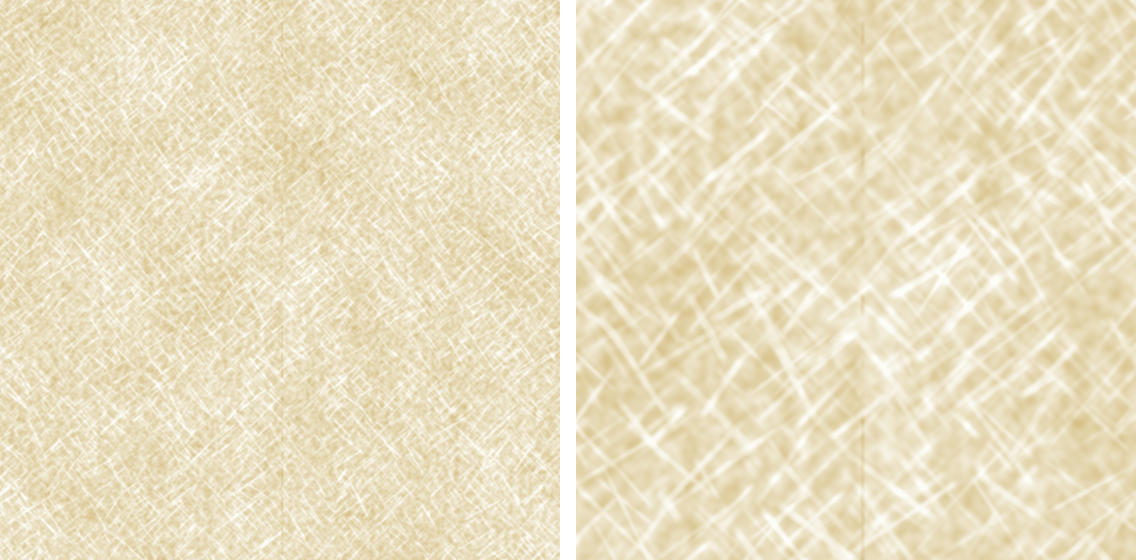
Left: the whole. Right: its middle third, enlarged.
This texture is drawn by a WebGL 2 fragment shader. Its source:

```glsl
#version 300 es
precision highp float;
// Aged cream parchment covered with crossed pale diagonal scratches.

#define DARK_TAN vec3(0.85, 0.77, 0.56)
#define PALE_CREAM vec3(0.985, 0.98, 0.95)
#define BASE_TONE 0.37
#define CLOUD_AMOUNT 0.34
#define FLECK_AMOUNT 0.40
#define STREAK_AMOUNT 0.13
#define SCRATCH_AMOUNT 0.58
#define SCRATCH_LAYERS 6
#define SCRATCH_LENGTH 0.075
#define SCRATCH_SPACING 0.019
#define SCRATCH_WIDTH 0.0016
#define CREASE_X 0.504

uniform vec2 u_resolution;
out vec4 fragColor;

vec3 hash3(vec2 p) {
    vec3 q = fract(p.xyx * vec3(0.1031, 0.1030, 0.0973));
    q += dot(q, q.yxz + 33.33);
    return fract((q.xxy + q.yzz) * q.zyx);
}

vec2 gradientAt(vec2 cell) {
    float angle = 6.28318 * hash3(cell).x;
    return vec2(cos(angle), sin(angle));
}

float gradientNoise(vec2 p) {
    vec2 i = floor(p), f = p - i;
    vec2 u = f * f * f * (f * (f * 6.0 - 15.0) + 10.0);
    float a = dot(gradientAt(i), f);
    float b = dot(gradientAt(i + vec2(1, 0)), f - vec2(1, 0));
    float c = dot(gradientAt(i + vec2(0, 1)), f - vec2(0, 1));
    float d = dot(gradientAt(i + vec2(1, 1)), f - vec2(1, 1));
    return mix(mix(a, b, u.x), mix(c, d, u.x), u.y);
}

float fbm(vec2 p) {
    float sum = 0.0, gain = 0.6;
    for (int i = 0; i < 4; i++) {
        sum += gain * gradientNoise(p);
        p = mat2(1.6, 1.2, -1.2, 1.6) * p + 17.3;
        gain *= 0.6;
    }
    return sum;
}

mat2 rotation(float angle) {
    float c = cos(angle), s = sin(angle);
    return mat2(c, -s, s, c);
}

// One jittered stroke per cell, lying along the x axis of q.
float strokeLayer(vec2 q, float seed, float pixel) {
    vec2 size = vec2(SCRATCH_LENGTH, SCRATCH_SPACING);
    vec2 cell = floor(q / size);
    float clear = 1.0;
    for (int y = -1; y <= 1; y++) {
        for (int x = -1; x <= 1; x++) {
            vec2 id = cell + vec2(x, y);
            vec3 place = hash3(id + seed);
            vec3 shape = hash3(id + seed + 71.7);
            vec2 d = q - (id + 0.5 + 0.8 * (place.xy - 0.5)) * size;
            d.y -= (place.z - 0.5) * 0.24 * d.x;
            float halfLength = size.x * mix(0.15, 0.65, shape.x);
            float halfWidth = SCRATCH_WIDTH * mix(0.6, 1.4, shape.y);
            float soft = 0.0012 + 0.5 * pixel;
            float across = 1.0 - smoothstep(halfWidth - soft, halfWidth + soft, abs(d.y));
            float along = 1.0 - smoothstep(0.6 * halfLength, halfLength, abs(d.x));
            clear *= 1.0 - across * along * mix(0.25, 0.95, shape.z);
        }
    }
    return 1.0 - clear;
}

// Alternating rising and falling layers, with a little spread in angle.
float scratches(vec2 p, float pixel) {
    float clear = 1.0;
    for (int i = 0; i < SCRATCH_LAYERS; i++) {
        float n = float(i);
        float spread = 0.07 * (n - 2.5);
        float angle = (i % 2 == 0 ? 0.78 : -0.90) + spread;
        vec2 q = rotation(angle) * p + n * vec2(3.17, 1.73) + 5.0;
        float patches = smoothstep(-0.35, 0.2, gradientNoise(p * 9.0 + n * 13.7));
        clear *= 1.0 - strokeLayer(q, n * 37.0, pixel) * mix(0.3, 0.9, patches);
    }
    return 1.0 - clear;
}

void main() {
    float pixel = 1.0 / u_resolution.y;
    vec2 p = gl_FragCoord.xy * pixel;

    // Broad stains and fine mottling
    float tone = BASE_TONE + CLOUD_AMOUNT * fbm(p * 5.0 + 3.1);
    float fleck = gradientNoise(rotation(0.9) * p * vec2(75.0, 95.0));
    fleck += 0.7 * gradientNoise(rotation(-0.7) * p * 150.0 + 40.0);
    tone += FLECK_AMOUNT * fleck;
    tone += STREAK_AMOUNT * gradientNoise(p * vec2(95.0, 7.0) + 11.0);

    // Bleached patches and small brown spots
    tone += 0.35 * smoothstep(0.28, 0.6, fbm(p * 6.0 + 29.4));
    tone -= 0.25 * smoothstep(0.32, 0.6, gradientNoise(p * 24.0 + 8.6));

    // Pale scratches over the ground
    tone += SCRATCH_AMOUNT * scratches(p, pixel);

    // Faint broken crease
    float crease = 1.0 - smoothstep(0.0006, 0.0012 + pixel, abs(p.x - CREASE_X));
    tone -= 0.25 * crease * smoothstep(-0.1, 0.2, gradientNoise(vec2(2.5, p.y * 70.0)));

    fragColor = vec4(mix(DARK_TAN, PALE_CREAM, clamp(tone, -0.15, 1.05)), 1.0);
}
```
